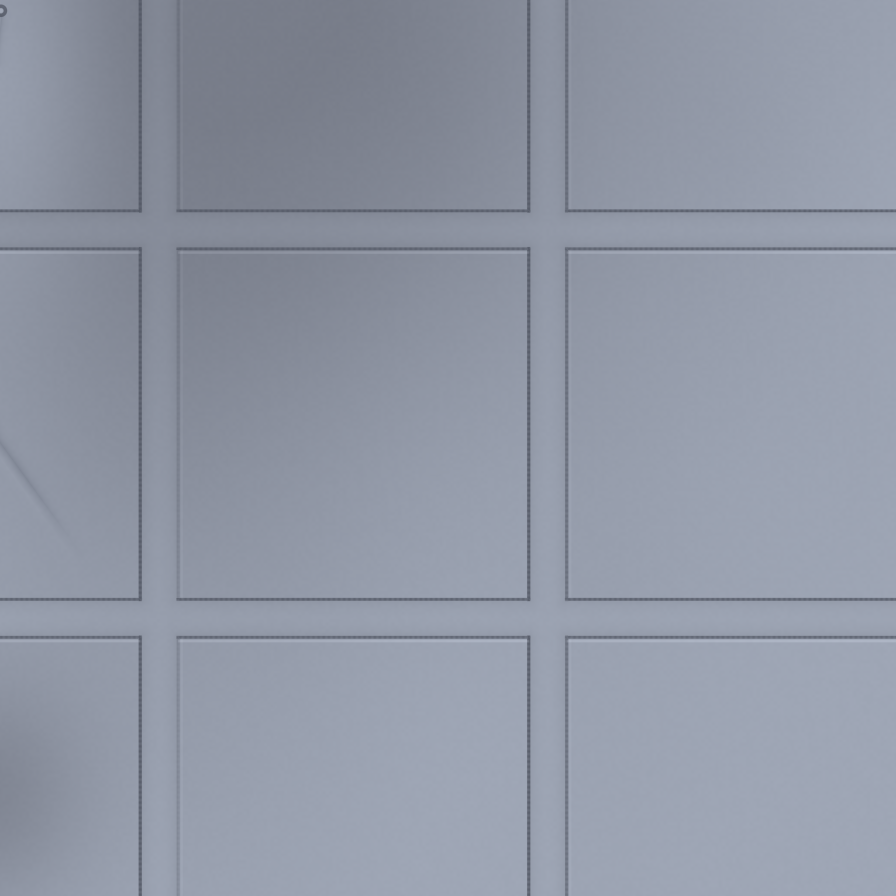
Reproduce this pattern procedurally as a Shadertoy shader.

```glsl
float hash(vec2 p) {
    return fract(sin(dot(p, vec2(127.1, 311.7))) * 43758.5453);
}

float noise(vec2 p) {
    vec2 i = floor(p), f = fract(p);
    f = f * f * (3.0 - 2.0 * f);
    return mix(mix(hash(i), hash(i + vec2(1, 0)), f.x),
               mix(hash(i + vec2(0, 1)), hash(i + 1.0), f.x), f.y);
}

float blob(vec2 p, vec2 center, vec2 size) {
    vec2 d = (p - center) / size;
    return exp(-dot(d, d));
}

float stroke(float d, float halfWidth, float aa) {
    return 1.0 - smoothstep(halfWidth - aa, halfWidth + aa, abs(d));
}

float segment(vec2 p, vec2 a, vec2 b) {
    vec2 ab = b - a;
    return length(p - a - ab * clamp(dot(p - a, ab) / dot(ab, ab), 0.0, 1.0));
}

void mainImage(out vec4 fragColor, in vec2 fragCoord) {
    vec2 uv = fragCoord / iResolution.y;
    float aa = 0.75 / iResolution.y;

    // Square panels separated by flat bands
    float pitch = 0.4336, halfSize = 0.1956;
    vec2 grid = (uv - vec2(0.3945, 0.5267)) / pitch;
    vec2 id = floor(grid + 0.5);
    vec2 q = (grid - id) * pitch;
    vec2 inset = halfSize - abs(q);
    float panel = smoothstep(-aa, aa, min(inset.x, inset.y));

    // Broad sheen, stronger on the panels than on the bands
    float shade = 0.95 * blob(uv, vec2(0.33, 1.0), vec2(0.40, 0.48));
    shade += 0.28 * blob(uv, vec2(0.12, 0.55), vec2(0.22, 0.5));
    shade += 0.75 * blob(uv, vec2(-0.02, 0.11), vec2(0.11, 0.13)) * panel;
    shade -= 0.55 * blob(uv, vec2(0.01, 0.9), vec2(0.1, 0.2)) * panel;
    shade += 0.14 * smoothstep(0.3, 1.0, uv.y);
    shade *= mix(0.72, 1.0, panel);
    shade += panel * (0.08 * (hash(id + 7.0) - 0.5) - 0.25 * q.x * step(-0.5, id.x));
    shade += 0.08 * (noise(uv * 6.0) - 0.5);
    vec3 col = mix(vec3(0.62, 0.65, 0.71), vec3(0.485, 0.505, 0.555), clamp(shade, 0.0, 1.1));

    // Soft shadow cast on the bands beside each panel
    float outside = length(max(-inset, 0.0));
    col *= 1.0 - 0.07 * (1.0 - panel) * exp(-outside * 130.0);

    // Seams with a fine beaded texture; left seams fade in the middle column
    float spanX = smoothstep(-0.002 - aa, -0.002 + aa, inset.x);
    float spanY = smoothstep(-0.002 - aa, -0.002 + aa, inset.y);
    float left = id.x == 0.0 ? 0.25 : 0.6;
    float sideSeam = stroke(inset.x, 0.0018, aa) * spanY * (q.x > 0.0 ? 0.85 : left);
    float flatSeam = stroke(inset.y, 0.0016, aa) * spanX * (q.y > 0.0 ? 0.72 : 0.78);
    float bead = 0.9 + 0.1 * sin(1100.0 * (inset.x < inset.y ? uv.y : uv.x));
    col = mix(col, vec3(0.31, 0.33, 0.38), max(sideSeam, flatSeam) * bead);

    // Lit bevel just inside the top and left seams
    float topGlint = stroke(halfSize - q.y - 0.0042, 0.0014, aa) * spanX;
    float leftGlint = stroke(halfSize + q.x - 0.0040, 0.0012, aa) * spanY;
    col += panel * (0.06 * topGlint + 0.02 * leftGlint);

    // Diagonal scuff with a lit lower edge
    vec2 scuffStart = vec2(-0.01, 0.52), scuffEnd = vec2(0.092, 0.38);
    float fade = 1.0 - smoothstep(0.02, 0.1, uv.x);
    col -= 0.07 * fade * exp(-segment(uv, scuffStart, scuffEnd) * 220.0);
    col += 0.02 * fade * exp(-segment(uv + vec2(0.008, 0.006), scuffStart, scuffEnd) * 200.0);

    // Rivet and its hanging streak in the corner
    float rivet = length(uv - vec2(0.001, 0.988));
    col = mix(col, vec3(0.33, 0.35, 0.40), 0.8 * stroke(rivet - 0.005, 0.002, aa));
    col += 0.06 * (1.0 - smoothstep(0.001, 0.004, rivet));
    col -= 0.06 * exp(-segment(uv, vec2(0.002, 0.98), vec2(-0.004, 0.93)) * 350.0);

    // Fine grain
    col += 0.008 * (noise(uv * 260.0) - 0.5);
    fragColor = vec4(col, 1.0);
}
```
